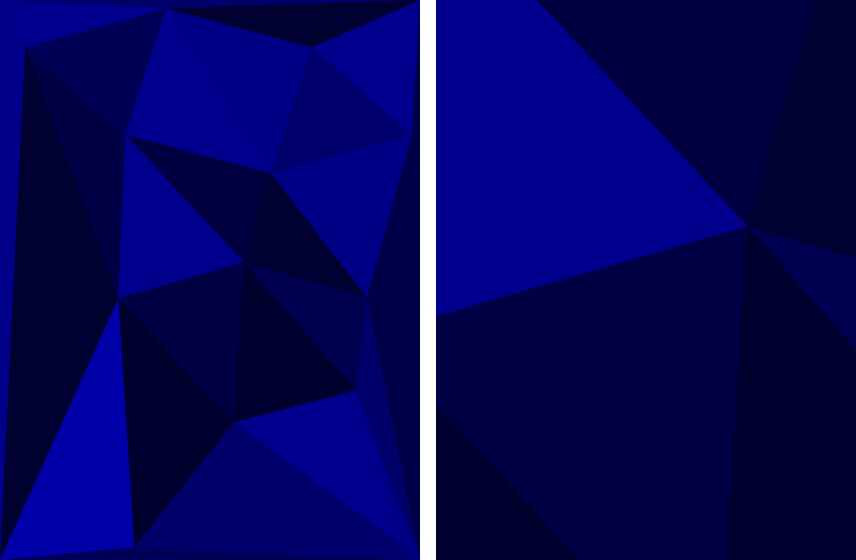
Left, the full canvas; right, a detail of the centre.
Write a Shadertoy shader that draws this background.

```glsl
// Flat low-poly facets in shades of deep blue.
// Sine-shifted grid points and the canvas corners form a Delaunay mesh; each
// sample walks to its own facet by pivoting, and the facet key picks a tone.
#define COLUMNS 3
#define ROWS 5
#define GRID_MIN vec2(0.19, 0.05)
#define GRID_MAX vec2(0.85, 0.95)
#define SHIFT vec2(0.13, 0.035)
#define ROW_PHASE 2.553
#define COLUMN_PHASE 0.3
#define ZIGZAG_PHASE 3.2
#define TONE_STEP 0.618034
#define TONE_VARIATION 0.015
#define MAX_PIVOTS 24
#define SAMPLES 2

const int SCATTERED = 13;
const int COUNT = SCATTERED + 4;
vec2 points[COUNT];

// Points run row by row from the top, thinned low down; corners come last.
void placePoints(float aspect) {
    int n = 0;
    for (int k = 0; k < COLUMNS * ROWS; k++) {
        if (k > 8 && k % 4 == 1) continue;
        float column = float(k % COLUMNS), row = float(k / COLUMNS);
        vec2 wave = vec2(sin(ROW_PHASE * row * row + COLUMN_PHASE * column - 1.57),
                         cos(ZIGZAG_PHASE * float(k)));
        vec2 cell = vec2(column, row) / vec2(COLUMNS - 1, ROWS - 1);
        vec2 spot = mix(GRID_MIN, GRID_MAX, cell) + SHIFT * wave;
        points[n++] = vec2(spot.x * aspect, 1.0 - spot.y);
    }
    for (int k = 0; k < 4; k++)
        points[SCATTERED + k] = vec2(float(k % 2) * aspect, float(k / 2));
}

float cross2(vec2 a, vec2 b) { return a.x * b.y - a.y * b.x; }

vec3 barycentric(vec2 p, ivec3 tri) {
    vec2 a = points[tri.x], b = points[tri.y], c = points[tri.z];
    vec3 parts = vec3(cross2(b - p, c - p), cross2(c - p, a - p), cross2(a - p, b - p));
    return parts / cross2(b - a, c - a);
}

float lift(int k) { return dot(points[k], points[k]); }

// How far the entering point can move in before this weight runs out.
float reach(float weight, float entry) {
    return entry > 1e-5 ? weight / entry : 1e9;
}

// Delaunay facet around p: the lowest triangle over p on the lifted paraboloid.
ivec3 findFacet(vec2 p, float aspect) {
    int corner = SCATTERED;
    ivec3 tri = p.x > p.y * aspect ? ivec3(corner, corner + 1, corner + 3)
                                   : ivec3(corner, corner + 3, corner + 2);
    for (int pivot = 0; pivot < MAX_PIVOTS; pivot++) {
        // The point furthest below the facet plane enters
        vec3 heights = vec3(lift(tri.x), lift(tri.y), lift(tri.z));
        float deepest = 1e-5;
        int entering = -1;
        vec3 entry = vec3(0.0);
        for (int k = 0; k < COUNT; k++) {
            vec3 weights = barycentric(points[k], tri);
            float depth = dot(weights, heights) - lift(k);
            if (depth > deepest) {
                deepest = depth;
                entering = k;
                entry = weights;
            }
        }
        if (entering < 0) break;

        // The vertex that keeps p inside the facet leaves
        vec3 inside = barycentric(p, tri);
        float ra = reach(inside.x, entry.x);
        float rb = reach(inside.y, entry.y);
        float rc = reach(inside.z, entry.z);
        if (ra <= rb && ra <= rc) tri.x = entering;
        else if (rb <= rc) tri.y = entering;
        else tri.z = entering;
    }
    return tri;
}

// Uneven bands of a golden-ratio sequence set how common each blue is.
float facetBlue(ivec3 tri) {
    float key = float(tri.x + tri.y + tri.z);
    float pick = fract(key * TONE_STEP);
    float blue = pick < 0.11 ? 0.18
               : pick < 0.40 ? 0.54
               : pick < 0.496 ? 0.33
               : pick < 0.524 ? 0.54
               : pick < 0.55 ? 0.65
               : pick < 0.70 ? 0.27
               : pick < 0.76 ? 0.18
               : pick < 0.875 ? 0.43 : 0.54;
    return blue + TONE_VARIATION * sin(1.7 * key);
}

void mainImage(out vec4 fragColor, in vec2 fragCoord) {
    float aspect = iResolution.x / iResolution.y;
    placePoints(aspect);

    // Supersample to smooth the facet edges
    float blue = 0.0;
    for (int s = 0; s < SAMPLES * SAMPLES; s++) {
        vec2 sub = (vec2(s % SAMPLES, s / SAMPLES) + 0.5) / float(SAMPLES) - 0.5;
        vec2 p = (fragCoord + sub) / iResolution.y;
        blue += facetBlue(findFacet(p, aspect));
    }
    fragColor = vec4(0.0, 0.0, blue / float(SAMPLES * SAMPLES), 1.0);
}
```
